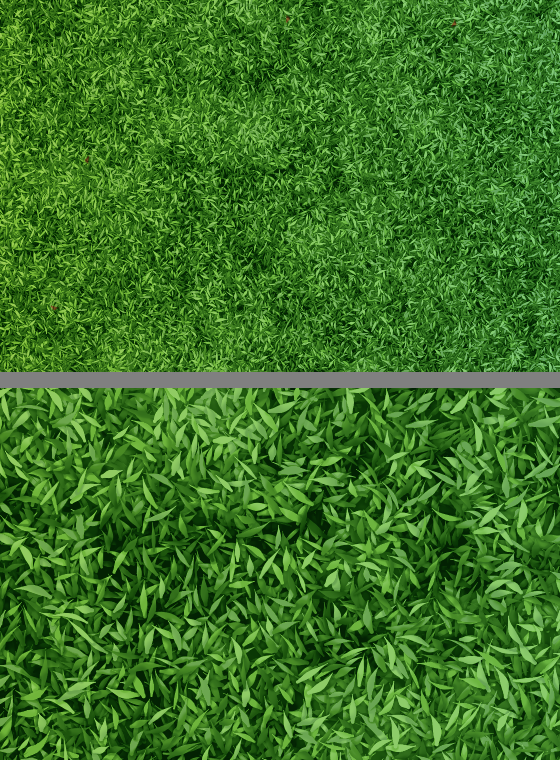
Top: the whole. Bottom: its middle third, enlarged.
Reproduce this texture procedurally as a Shadertoy shader.

```glsl
// A dense sunlit lawn of short, overlapping grass blades seen from above.

const int LAYERS = 8;
const float CELL = 0.0195;      // blade spacing, in canvas heights
const float LEAF_CELL = 0.34;   // spacing of the rare fallen leaves

const vec3 SHADE  = vec3(0.01, 0.13, 0.01);
const vec3 DEEP   = vec3(0.04, 0.22, 0.02);
const vec3 DARK   = vec3(0.11, 0.33, 0.05);
const vec3 MID    = vec3(0.20, 0.44, 0.11);
const vec3 LIGHT  = vec3(0.29, 0.55, 0.15);
const vec3 BRIGHT = vec3(0.43, 0.71, 0.24);
const vec3 PALE   = vec3(0.42, 0.65, 0.32);
const vec3 GLINT  = vec3(0.56, 0.80, 0.40);
const vec3 BROWN  = vec3(0.36, 0.20, 0.08);

float hash(vec2 p, float seed) {
    return fract(sin(dot(p, vec2(127.1, 311.7)) + seed * 74.7) * 43758.5);
}

float valueNoise(vec2 p, float seed) {
    vec2 i = floor(p), f = fract(p);
    f = f * f * (3.0 - 2.0 * f);
    float low = mix(hash(i, seed), hash(i + vec2(1, 0), seed), f.x);
    float high = mix(hash(i + vec2(0, 1), seed), hash(i + vec2(1, 1), seed), f.x);
    return mix(low, high, f.y);
}

// Rotates p so that the given angle points along +x.
vec2 alignTo(vec2 p, float angle) {
    float c = cos(angle), s = sin(angle);
    return vec2(c * p.x + s * p.y, c * p.y - s * p.x);
}

// Signed distance to a bent blade along x, tapering towards both ends.
float bladeDistance(vec2 p, float halfLength, float halfWidth, float bend) {
    float t = clamp(p.x / halfLength, -1.0, 1.0);
    float taper = 1.0 - 0.9 * smoothstep(-0.2, 1.0, t) - 0.5 * smoothstep(0.3, 1.0, -t);
    return length(vec2(p.x - t * halfLength, p.y - bend * halfLength * t * t)) - halfWidth * taper;
}

float coverage(float dist, float pixel) {
    return clamp(0.5 - dist / pixel, 0.0, 1.0);
}

// Maps tone 0..1 to green; pale picks the cooler kind of highlight.
vec3 grassColour(float tone, float pale) {
    vec3 c = mix(SHADE, DEEP, smoothstep(-0.15, 0.04, tone));
    c = mix(c, DARK, smoothstep(0.04, 0.20, tone));
    c = mix(c, MID, smoothstep(0.20, 0.45, tone));
    c = mix(c, LIGHT, smoothstep(0.45, 0.70, tone));
    c = mix(c, mix(BRIGHT, PALE, pale), smoothstep(0.70, 0.87, tone));
    return mix(c, GLINT, smoothstep(0.98, 1.35, tone));
}

// Lays one layer of blades over surface = (tone, pale).
vec2 addBlades(vec2 surface, vec2 p, float layer, float aspect, float pixel) {
    float height = layer / float(LAYERS - 1);
    vec2 grid = p / CELL + layer * vec2(0.37, 0.61);
    vec2 home = floor(grid);
    for (int y = -1; y <= 1; y++) {
        for (int x = -1; x <= 1; x++) {
            vec2 id = home + vec2(x, y);
            float seed = layer * 11.0;
            vec2 jitter = vec2(hash(id, seed + 1.0), hash(id, seed + 2.0));
            vec2 offset = (grid - id - jitter) * CELL;

            // Blades fan outwards from the middle, with a wide random spread.
            float lean = 0.7 * (p.x / aspect - 0.5);
            float angle = 1.57 - lean + 3.0 * (hash(id, seed + 3.0) - 0.5);
            float halfLength = CELL * mix(0.35, 0.85, hash(id, seed + 4.0));
            float halfWidth = mix(0.0016, 0.0038, hash(id, seed + 5.0));
            float bend = 0.5 * (hash(id, seed + 6.0) - 0.5);
            vec2 q = alignTo(offset, angle);
            float dist = bladeDistance(q, halfLength, halfWidth, bend);

            // Contact shadow, then the blade with a lit side and a lit tip.
            surface.x *= 1.0 - 0.30 * (1.0 - smoothstep(0.0, 0.004, dist));
            float tone = 0.28 + 0.45 * height + 0.78 * (hash(id, seed + 7.0) - 0.5);
            tone += 0.12 * clamp(q.x / halfLength, -1.0, 1.0);
            tone += 0.07 * clamp(q.y / halfWidth, -1.0, 1.0);
            float pale = step(hash(id, seed + 8.0), mix(0.3, 0.8, p.x / aspect));
            surface = mix(surface, vec2(tone, pale), coverage(dist, pixel));
        }
    }
    return surface;
}

// Coverage of sparse curled leaves, at most one in each large cell.
float fallenLeaf(vec2 p, float pixel) {
    vec2 id = floor(p / LEAF_CELL);
    vec2 centre = 0.2 + 0.6 * vec2(hash(id, 101.0), hash(id, 102.0));
    vec2 q = alignTo(p - (id + centre) * LEAF_CELL, 6.28 * hash(id, 103.0));
    float dist = bladeDistance(q, 0.009, 0.005, 0.5);
    return coverage(dist, pixel) * step(hash(id, 104.0), 0.3);
}

void mainImage(out vec4 fragColor, in vec2 fragCoord) {
    vec2 p = fragCoord / iResolution.y;
    float aspect = iResolution.x / iResolution.y;
    float pixel = 1.0 / iResolution.y;

    // Shaded ground, then grass upwards.
    vec2 surface = vec2(0.06, 0.0);
    for (int i = 0; i < LAYERS; i++) {
        surface = addBlades(surface, p, float(i), aspect, pixel);
    }

    // Sun contrast, with mottled blades, clumps and broad patches.
    float mottle = valueNoise(p * 140.0, 203.0) - 0.5;
    float clumps = valueNoise(p * 28.0, 201.0) - 0.5;
    float patches = valueNoise(p * 6.0, 202.0) - 0.5;
    float tone = 1.38 * surface.x - 0.05 + 0.22 * mottle + 0.34 * clumps + 0.24 * patches;
    vec3 colour = grassColour(tone, surface.y);

    // Warmer greens on the left, cooler on the right.
    float warmth = 0.5 - p.x / aspect;
    colour *= vec3(1.0 + 0.16 * warmth, 1.0, 1.0 - 0.4 * warmth);
    colour = mix(colour, BROWN * (0.6 + 0.8 * tone), 0.85 * fallenLeaf(p, pixel));
    fragColor = vec4(colour, 1.0);
}
```
